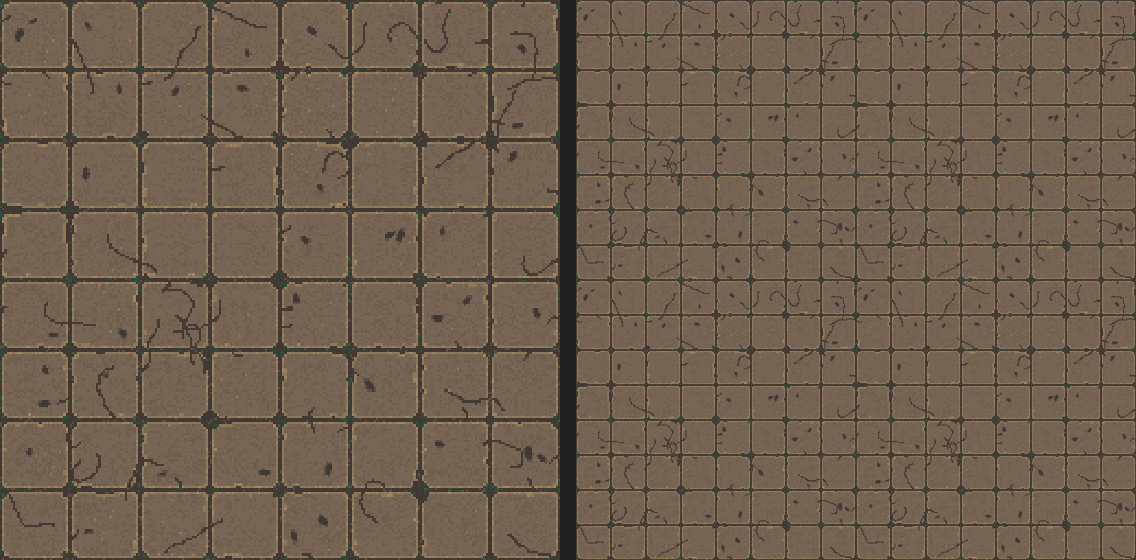
Left: one tile. Right: repeated 2 by 2.
Reproduce this texture procedurally as a WebGL 2 fragment shader.

```glsl
#version 300 es
precision highp float;
// Worn stone floor of 8 by 8 rounded slabs in chunky texels, with mossy joints, cracks and pits.
uniform vec2 u_resolution;
out vec4 fragColor;

const float SLABS = 8.0;    // slabs across and down
const float TEXELS = 32.0;  // texels along one slab

float hash(vec2 p) {
    return fract(sin(dot(p, vec2(127.1, 311.7))) * 43758.5453);
}

// Value noise that wraps after the given period.
float noise(vec2 p, float period) {
    vec2 i = floor(p), f = fract(p);
    f = f * f * (3.0 - 2.0 * f);
    vec2 a = mod(i, period), b = mod(i + 1.0, period);
    return mix(mix(hash(a), hash(vec2(b.x, a.y)), f.x),
               mix(hash(vec2(a.x, b.y)), hash(b), f.x), f.y);
}

float segment(vec2 p, vec2 a, vec2 b) {
    vec2 pa = p - a, ba = b - a;
    return length(pa - ba * clamp(dot(pa, ba) / dot(ba, ba), 0.0, 1.0));
}

// Distance to a wandering line; p is relative to the slab where it starts.
float crack(vec2 p, vec2 seed, int steps, bool fromRim) {
    vec2 a = 0.1 + 0.8 * vec2(hash(seed + 1.3), hash(seed + 2.9));
    if (fromRim) {
        float side = step(0.5, hash(seed + 3.7));
        if (hash(seed + 4.1) < 0.5) a.x = side; else a.y = side;
    }
    float heading = 6.283 * hash(seed + 5.3);
    float curl = 0.75 * (hash(seed + 6.7) - 0.5);
    float d = 9.0;
    for (int i = 0; i < steps; i++) {
        heading += curl + 1.3 * (hash(seed + 8.1 + 1.7 * float(i)) - 0.5);
        vec2 b = a + 0.095 * vec2(cos(heading), sin(heading));
        d = min(d, segment(p, a, b));
        a = b;
    }
    return d;
}

// Nearest crack begun in this slab or in one of its neighbours.
float cracks(vec2 g) {
    float d = 9.0;
    for (int y = -1; y <= 1; y++)
    for (int x = -1; x <= 1; x++) {
        vec2 cell = floor(g) + vec2(x, y);
        vec2 id = mod(cell, SLABS);
        bool shattered = id == vec2(2.0, 3.0);
        int count = shattered ? 6 : 3;
        for (int k = 0; k < count; k++) {
            vec2 seed = id * vec2(1.37, 2.11) + 31.0 * float(k);
            bool isLong = k == 0 || shattered;
            if (!shattered && hash(seed) > (isLong ? 0.4 : 0.36)) continue;
            d = min(d, crack(g - cell, seed, isLong ? 10 : 2, !isLong));
        }
    }
    return d;
}

// Distance in texels to the small ragged hollows of a slab.
float pits(vec2 f, vec2 id, float grain) {
    float d = 9.0;
    for (int k = 0; k < 2; k++) {
        vec2 seed = id * 1.73 + 57.0 + 19.0 * float(k);
        if (hash(seed) > 0.4 - 0.15 * float(k)) continue;
        vec2 p = (f - 0.2 - 0.6 * vec2(hash(seed + 1.1), hash(seed + 2.3))) * TEXELS;
        float t = 3.1416 * hash(seed + 3.9);
        p = mat2(cos(t), -sin(t), sin(t), cos(t)) * p;
        float size = 1.6 + 1.5 * hash(seed + 4.7);
        d = min(d, length(p * vec2(1.0, 1.8)) - size + 0.8 * (grain - 0.5));
    }
    return d;
}

void main() {
    // Snap to texels, then split into slab and place within it.
    vec2 q = floor(gl_FragCoord.xy / u_resolution * SLABS * TEXELS);
    vec2 g = (q + 0.5) / TEXELS;
    vec2 id = floor(g), f = fract(g);
    float grain = hash(q + 0.5);
    float speck = hash(q + 71.3);
    float worn = hash(id + 23.7);

    // Stone face: fine grain gathered into darker patches
    float patches = noise(g * 8.0, SLABS * 8.0);
    vec3 color = vec3(0.468, 0.397, 0.333);
    color -= 0.028 * step(grain, 0.1 + 0.6 * patches * patches);
    color += 0.012 * (speck - 0.5);
    if (worn > 0.45 && speck > 0.994) color = vec3(0.56, 0.47, 0.35);

    // Hollows with a softer border
    float pit = pits(f, id, grain);
    if (pit < 0.5) color = vec3(0.35, 0.31, 0.27);
    if (pit < -0.2) color = vec3(0.26, 0.22, 0.20);

    // Slab outline; each junction rounds its corners by its own amount
    vec2 p = abs(f - 0.5) * TEXELS;
    float junction = hash(mod(floor(g + 0.5), SLABS) + 41.9);
    float radius = 2.8 + 2.6 * junction * junction;
    float edge = length(max(p - 15.0 + radius, 0.0)) - radius;
    edge += step(0.86, noise(g * 6.0 + 0.5, SLABS * 6.0));
    if (edge > -1.0) color = speck < 0.2 ? vec3(0.63, 0.53, 0.38) : vec3(0.56, 0.47, 0.35);

    // Cracks run over faces and rims
    if (cracks(g) * TEXELS < 0.56) color = vec3(0.27, 0.23, 0.20);

    // Joints with grit, and moss that thickens at the junctions
    if (edge > 0.0) {
        color = vec3(0.26, 0.22, 0.20) + 0.02 * (grain - 0.5);
        if (speck > 0.9) color = vec3(0.35, 0.31, 0.27);
        float damp = 0.04 + 0.14 * smoothstep(9.0, 15.0, min(p.x, p.y));
        if (grain < damp) color = vec3(0.14, 0.32, 0.23);
    }
    fragColor = vec4(color, 1.0);
}
```
